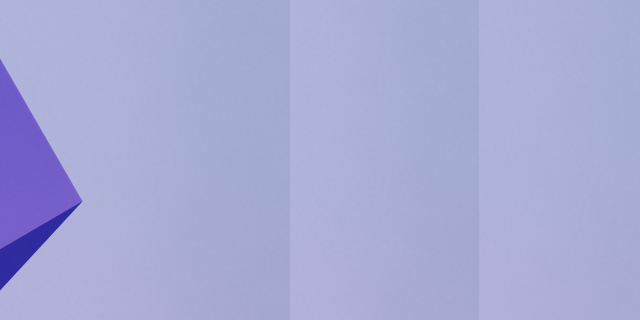
This background is drawn by a WebGL 2 fragment shader. Its source:

```glsl
#version 300 es
precision highp float;
// Pale lavender paper panels with a folded violet corner at the left.

uniform vec2 u_resolution;
out vec4 fragColor;

const vec3 PAPER_LIGHT = vec3(0.692, 0.708, 0.858);
const vec3 PAPER_SHADE = vec3(0.626, 0.662, 0.805);
const vec3 LOWER_TINT = vec3(0.010, -0.012, -0.004);
const vec3 VIOLET_TOP = vec3(0.425, 0.355, 0.780);
const vec3 VIOLET_LOW = vec3(0.465, 0.375, 0.785);
const vec3 INDIGO = vec3(0.190, 0.165, 0.625);
const vec3 FOLD_LIGHT = vec3(0.560, 0.470, 0.840);

// Signed distance to the line a-b, positive on its left.
float lineSide(vec2 p, vec2 a, vec2 b) {
    vec2 dir = normalize(b - a);
    vec2 q = p - a;
    return dir.x * q.y - dir.y * q.x;
}

float coverage(float dist, float pixel) {
    return smoothstep(-0.7 * pixel, 0.7 * pixel, dist);
}

vec2 hash2(vec2 cell) {
    vec2 k = vec2(dot(cell, vec2(127.1, 311.7)), dot(cell, vec2(269.5, 183.3)));
    return fract(sin(k) * 43758.5);
}

// Distance to the nearest scattered point.
float cellular(vec2 p) {
    vec2 base = floor(p);
    float nearest = 2.0;
    for (int y = -1; y <= 1; y++) {
        for (int x = -1; x <= 1; x++) {
            vec2 cell = base + vec2(x, y);
            nearest = min(nearest, distance(p, cell + hash2(cell)));
        }
    }
    return nearest;
}

// Soft mottling from rotated sine layers.
float mottle(vec2 p) {
    float sum = 0.0;
    float weight = 0.5;
    for (int i = 0; i < 4; i++) {
        sum += weight * sin(p.x + 1.3 * sin(p.y)) * sin(p.y + 0.7);
        p = mat2(1.5, 1.1, -1.1, 1.5) * p + 2.1;
        weight *= 0.55;
    }
    return sum;
}

float panelShade(float x, float start, float end, float from, float to) {
    return mix(from, to, smoothstep(start, end, x));
}

// Three panels, each darkening towards its right edge.
vec3 paper(vec2 p, float pixel) {
    const float seamA = 0.906;
    const float seamB = 1.497;
    float shade = panelShade(p.x, 0.15, seamA, 0.08, 0.88);
    float middle = panelShade(p.x, seamA, seamB, 0.10, 0.82);
    float last = panelShade(p.x, seamB, 2.0, 0.12, 0.58);
    shade = mix(shade, middle, coverage(p.x - seamA, pixel));
    shade = mix(shade, last, coverage(p.x - seamB, pixel));
    vec3 color = mix(PAPER_LIGHT, PAPER_SHADE, shade);
    return color + LOWER_TINT * smoothstep(0.6, 0.0, p.y);
}

// Folded corner: a violet face above a darker underside.
vec3 foldedCorner(vec3 ground, vec2 p, float pixel) {
    const vec2 tip = vec2(0.258, 0.371);
    float upper = lineSide(p, vec2(0.0, 0.818), tip);
    float crease = lineSide(p, vec2(0.0, 0.221), tip);
    float lower = lineSide(p, vec2(0.0, 0.092), tip);

    vec3 face = mix(VIOLET_LOW, VIOLET_TOP, smoothstep(0.25, 0.75, p.y));
    face = mix(face, FOLD_LIGHT, 0.4 * exp(-abs(upper) * 300.0));
    vec3 color = mix(INDIGO, face, coverage(crease, pixel));
    float shape = coverage(-upper, pixel) * coverage(lower, pixel);
    return mix(ground, color, shape);
}

void main() {
    vec2 p = gl_FragCoord.xy / u_resolution.y;
    float pixel = 1.0 / u_resolution.y;
    vec3 color = foldedCorner(paper(p, pixel), p, pixel);

    // Faint paper grain
    color += 0.004 * mottle(p * 14.0);
    color += 0.010 * (cellular(p * 75.0) - 0.45);
    fragColor = vec4(color, 1.0);
}
```
